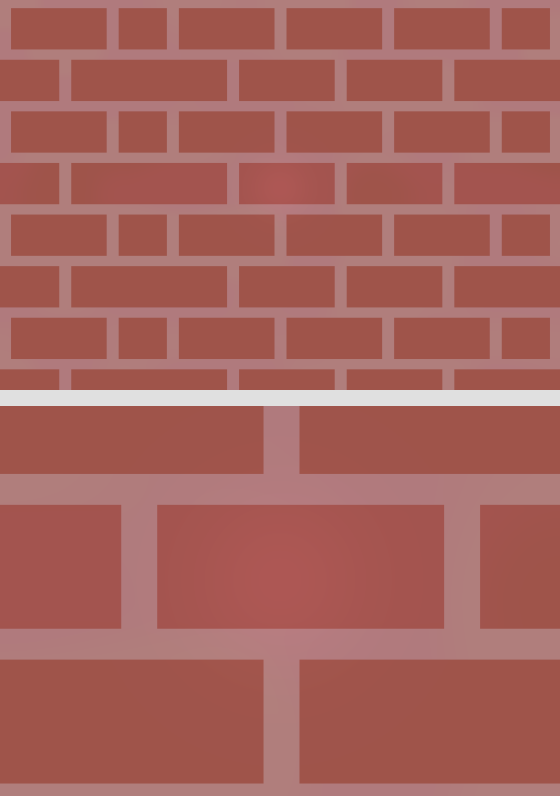
Top, the full canvas; bottom, a detail of the centre.
This pattern is drawn by a WebGL 1 fragment shader. Its source:

```glsl
precision highp float;

// Flat brick wall: courses of stretchers and headers alternate with shifted
// courses in which one header merges with its neighbour. Joints are wrapped
// distances; a faint rose tint and a small central glow vary the colour.

uniform vec2 u_resolution;

const float STRETCHER = 0.1922;  // joint to joint, in canvas widths
const float HEADER = 0.1075;
const float PERIOD = 3.0 * STRETCHER + HEADER;

float hash(vec2 p) {
  vec3 q = fract(vec3(p.xyx) * 0.1031);
  q += dot(q, q.yzx + 33.33);
  return fract((q.x + q.y) * q.z);
}

float valueNoise(vec2 p) {
  vec2 cell = floor(p);
  vec2 f = fract(p);
  f = f * f * (3.0 - 2.0 * f);
  float low = mix(hash(cell), hash(cell + vec2(1.0, 0.0)), f.x);
  float high = mix(hash(cell + vec2(0.0, 1.0)), hash(cell + 1.0), f.x);
  return mix(low, high, f.y);
}

// Distance to the nearest copy of a joint that recurs every PERIOD
float jointDistance(float x, float joint) {
  return abs(mod(x - joint + 0.5 * PERIOD, PERIOD) - 0.5 * PERIOD);
}

// Pixel coverage of the bricks, 1 inside and 0 in the mortar
float brickCoverage(vec2 uv) {
  float course = (uv.y - 0.0077) / 0.1323;
  float shifted = mod(floor(course), 2.0);
  float x = uv.x - 0.009 - HEADER * shifted;

  float across = jointDistance(x, 0.0);
  across = min(across, jointDistance(x, STRETCHER + HEADER));
  across = min(across, jointDistance(x, 2.0 * STRETCHER + HEADER));
  // Only the unshifted courses separate the header from its neighbour
  across = min(across, jointDistance(x, STRETCHER) + shifted);

  float bed = (0.5 - abs(fract(course) - 0.5)) * 0.1323;
  vec2 inside = (vec2(across, bed) - vec2(0.0107, 0.0132)) * u_resolution;
  vec2 coverage = clamp(inside + 0.5, 0.0, 1.0);
  return coverage.x * coverage.y;
}

void main() {
  // Canvas fractions measured from the top left
  vec2 uv = gl_FragCoord.xy / u_resolution;
  uv.y = 1.0 - uv.y;

  vec3 mortar = vec3(0.69, 0.495, 0.485);
  vec3 brick = vec3(0.623, 0.329, 0.292);

  // Uneven rose tint, stronger on bricks along the middle course
  float blotch = valueNoise(uv * vec2(9.0, 8.0));
  float middle = 1.0 - smoothstep(0.045, 0.075, abs(uv.y - 0.47));
  mortar += vec3(0.0, -0.018, 0.004) * smoothstep(0.45, 0.8, blotch);
  brick += vec3(0.016, 0.0, 0.016) * middle * smoothstep(0.25, 0.6, blotch);

  vec3 color = mix(mortar, brick, brickCoverage(uv));

  // Soft central glow
  vec2 fromGlow = (uv - vec2(0.5, 0.482)) * vec2(1.0, u_resolution.y / u_resolution.x);
  color += vec3(0.04, 0.014, 0.022) * exp(-dot(fromGlow, fromGlow) / 0.0025);

  gl_FragColor = vec4(color, 1.0);
}
```
